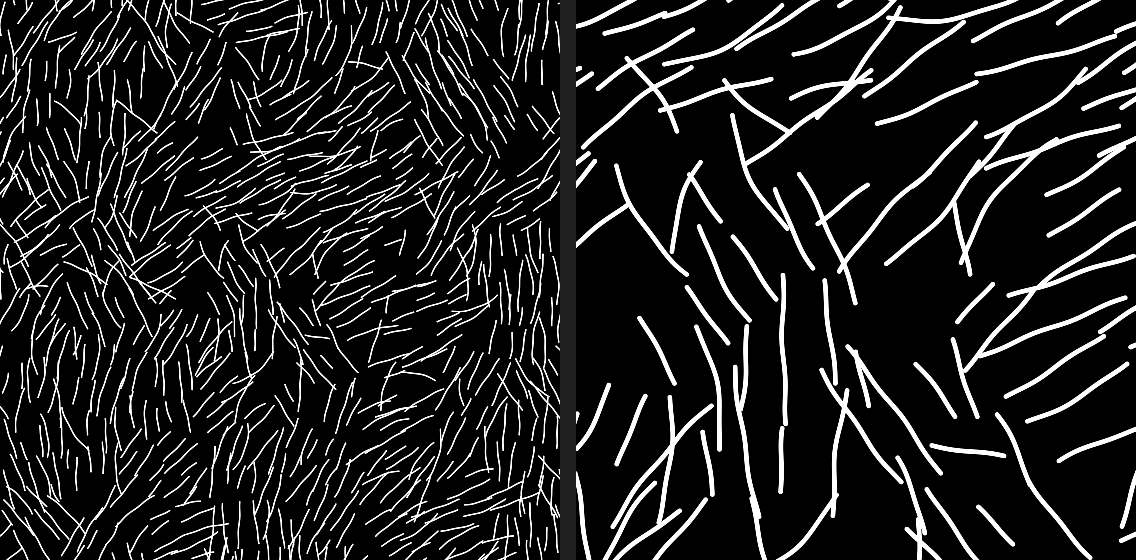
Left, the full canvas; right, a detail of the centre.
Reproduce this texture procedurally as a Shadertoy shader.

```glsl
// Draws short white strokes on black, gathered in bundles of shared direction.

const vec3 BACKGROUND = vec3(0.0);
const vec3 STROKE_COLOR = vec3(1.0);
const float PATCHES = 8.0;                  // bundles across the canvas
const float PATCH_REACH = 0.23;             // farthest extent of a bundle
const vec2 SPACING = vec2(0.062, 0.0235);   // stroke pitch along and across
const vec2 JITTER = vec2(0.6, 0.6);         // scatter within a stroke cell
const vec2 LENGTH_RANGE = vec2(0.030, 0.095);
const vec2 ANGLE_RANGE = vec2(0.30, 2.20);  // bundle directions in radians
const float ANGLE_JITTER = 0.36;
const float STRAY_SHARE = 0.09;             // strokes that leave the bundle
const float STRAY_ANGLE = 2.2;
const float BEND = 5.0;                     // strongest curvature
const float WOBBLE = 0.0007;
const float HALF_WIDTH = 0.00142;
const float EDGE_SHARPNESS = 1.8;

vec3 hash3(vec2 cell, float salt) {
    vec3 p = fract(vec3(cell, salt) * vec3(0.1031, 0.1030, 0.0973) + 0.37);
    p += dot(p, p.yxz + 33.33);
    return fract((p.xxy + p.yxx) * p.zyx);
}

vec2 patchSite(vec2 cell) {
    return (cell + 0.1 + 0.8 * hash3(cell, 1.0).xy) / PATCHES;
}

// Cellular noise: the cell whose site lies closest to the point
vec2 nearestPatch(vec2 point) {
    vec2 base = floor(point * PATCHES);
    vec2 nearest = base;
    float best = 1e3;
    for (int y = -1; y <= 1; y++)
    for (int x = -1; x <= 1; x++) {
        vec2 cell = base + vec2(x, y);
        float d = distance(point, patchSite(cell));
        if (d < best) { best = d; nearest = cell; }
    }
    return nearest;
}

mat2 rotation(float angle) {
    float c = cos(angle), s = sin(angle);
    return mat2(c, s, -s, c);
}

// Distance to a slightly bent, wavy stroke centred on the origin
float strokeDistance(vec2 p, float halfLength, float bend, float phase) {
    float x = clamp(p.x, -halfLength, halfLength);
    float curve = bend * (x * x - 0.4 * halfLength * halfLength);
    curve += WOBBLE * sin(x * 130.0 + phase);
    return length(p - vec2(x, curve));
}

// Distance to the strokes of one bundle, kept inside its own patch
float bundleDistance(vec2 point, vec2 patchCell, float margin) {
    vec2 site = patchSite(patchCell);
    float angle = mix(ANGLE_RANGE.x, ANGLE_RANGE.y, hash3(patchCell, 2.0).x);
    mat2 turn = rotation(angle);
    vec2 local = (point - site) * turn;
    vec2 base = floor(local / SPACING);
    float salt = 5.0 + dot(patchCell, vec2(7.31, 3.77));
    float nearest = 1.0;

    for (int y = -2; y <= 2; y++)
    for (int x = -1; x <= 1; x++) {
        vec2 cell = base + vec2(x, y);
        vec3 place = hash3(cell, salt);
        vec3 form = hash3(cell, salt + 41.7);
        vec2 center = (cell + 0.5 + JITTER * (place.xy - 0.5)) * SPACING;
        float stray = step(form.z, STRAY_SHARE);
        float tilt = (place.z - 0.5) * mix(ANGLE_JITTER, STRAY_ANGLE, stray);
        float halfLength = 0.5 * mix(LENGTH_RANGE.x, LENGTH_RANGE.y, form.x);
        float bend = BEND * (form.y - 0.5) * abs(form.y - 0.5) * 4.0;
        vec2 q = (local - center) * rotation(tilt);
        float d = strokeDistance(q, halfLength, bend, form.z * 40.0);
        if (d < min(nearest, margin)
            && nearestPatch(site + turn * center) == patchCell) nearest = d;
    }
    return nearest;
}

void mainImage(out vec4 fragColor, in vec2 fragCoord) {
    vec2 point = fragCoord / iResolution.y;
    float pixel = 1.0 / iResolution.y;
    float margin = HALF_WIDTH + pixel;
    vec2 base = floor(point * PATCHES);
    float nearest = 1.0;

    // Strokes may cross into neighbouring patches
    for (int y = -2; y <= 2; y++)
    for (int x = -2; x <= 2; x++) {
        vec2 cell = base + vec2(x, y);
        if (distance(point, patchSite(cell)) < PATCH_REACH)
            nearest = min(nearest, bundleDistance(point, cell, margin));
    }

    float ink = clamp(0.5 + EDGE_SHARPNESS * (HALF_WIDTH - nearest) / pixel, 0.0, 1.0);
    fragColor = vec4(mix(BACKGROUND, STROKE_COLOR, ink), 1.0);
}
```
